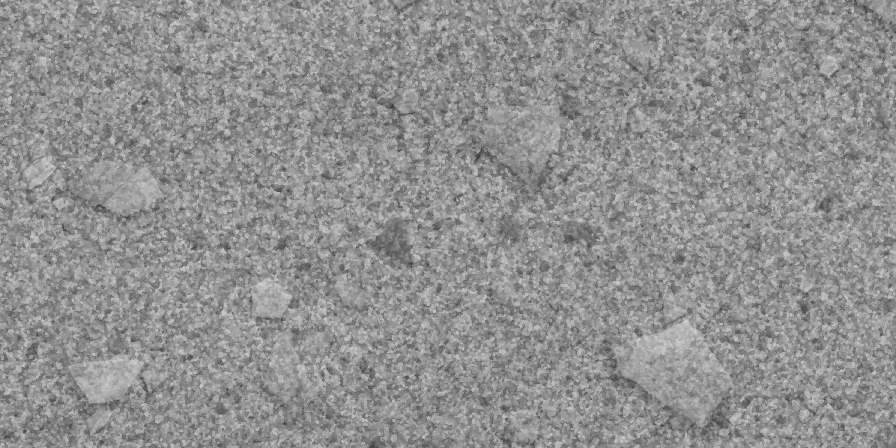
Reproduce this texture procedurally as a WebGL 1 fragment shader.

```glsl
precision highp float;
// Grey gravelly ground: fine grit, scattered pebbles and angular broken stones.
uniform vec2 u_resolution;

const float GROUND_TONE = 0.565;
const float LIGHT_STONE = 0.665;
const float DARK_STONE = 0.42;
const float FINE_GRIT = 150.0;     // grains per canvas height
const float COARSE_GRIT = 72.0;
const float FINE_CONTRAST = 0.21;
const float COARSE_CONTRAST = 0.15;
const float BAND_CONTRAST = 0.022;
const float SHADOW = 0.24;
const float FACET = 0.05;
const float EDGE = 0.0025;         // softness of stone outlines
const float TURN = 6.28319;

float hash(vec2 p) {
  vec3 q = fract(p.xyx * vec3(0.1031, 0.1030, 0.0973));
  q += dot(q, q.yzx + 33.33);
  return fract((q.x + q.y) * q.z);
}

vec2 hash2(vec2 p) {
  return vec2(hash(p), hash(p + 57.3));
}

vec2 direction(float angle) {
  return vec2(cos(angle), sin(angle));
}

// Layered warped sines, roughly -1 to 1
float ripples(vec2 p) {
  float sum = 0.0, amplitude = 0.55;
  for (int i = 0; i < 4; i++) {
    sum += amplitude * sin(p.x + 1.7 * sin(p.y * 0.8)) * sin(p.y + 1.4 * sin(p.x * 0.7));
    p = mat2(1.5, 1.2, -1.2, 1.5) * p + 3.7;
    amplitude *= 0.65;
  }
  return sum;
}

// Cellular grit: random tone of the nearest grain, darker towards its rim
float grit(vec2 p) {
  vec2 cell = floor(p);
  float nearest = 9.0, tone = 0.0;
  for (int j = -1; j <= 1; j++)
  for (int i = -1; i <= 1; i++) {
    vec2 c = cell + vec2(i, j);
    vec2 d = c + hash2(c) - p;
    float dist = dot(d, d);
    if (dist < nearest) {
      nearest = dist;
      tone = hash(c + 19.7);
    }
  }
  return tone - 0.4 - 0.35 * nearest;
}

// Lays one size of angular stones over surface = (tone, stone cover)
void addStones(inout vec2 surface, vec2 p, float size, float share, float darkShare, float seed) {
  vec2 grid = p / size;
  vec2 cell = floor(grid);
  float edge = max(EDGE, 0.7 / u_resolution.y) / size;
  float rough = ripples(p * 75.0 + seed);
  float broad = ripples(grid * 5.0 + seed);
  for (int j = -1; j <= 1; j++)
  for (int i = -1; i <= 1; i++) {
    vec2 c = cell + vec2(i, j);
    vec2 id = c + seed;
    if (hash(id + 7.1) > share) continue;
    vec2 offset = grid - c - 0.2 - 0.6 * hash2(id);
    vec2 shape = hash2(id + 23.0);
    vec2 look = hash2(id + 41.0);

    // Irregular five-sided outline, tilted and flattened
    vec2 axis = direction((shape.x - 0.5) * 2.6);
    vec2 d = vec2(dot(offset, axis), dot(offset, vec2(-axis.y, axis.x)));
    d.y *= 1.0 + 0.9 * look.x;
    float radius = mix(0.17, 0.40, shape.y * shape.y);
    float dist = -1.0;
    for (int k = 0; k < 5; k++) {
      vec2 side = hash2(id + 61.0 + 3.0 * float(k));
      vec2 normal = direction((float(k) + 0.7 * side.x) * TURN / 5.0);
      dist = max(dist, dot(d, normal) - radius * (0.6 + 0.5 * side.y));
    }
    dist += 0.025 * broad + 0.0012 * rough / size;

    // Shadow below, then the body with facets, a seam and patchy dust
    float below = smoothstep(0.05, -0.2, offset.y + 0.4 * offset.x);
    surface.x *= 1.0 - SHADOW * below * smoothstep(0.11, 0.0, dist);
    float tone = look.y < darkShare ? DARK_STONE : LIGHT_STONE;
    tone += 0.09 * (hash(id + 83.0) - 0.5);
    float ridge = dot(d, direction(look.x * TURN)) + 0.03 * broad;
    tone += FACET * (smoothstep(-edge, edge, ridge) - 0.5) + 0.022 * rough;
    tone -= 0.08 * step(0.5, look.x) * smoothstep(2.0 * edge, 0.0, abs(ridge));
    tone += 0.05 * smoothstep(-0.07, 0.0, dist) * (1.0 - 2.0 * below);
    float dust = mix(0.55, 1.0, smoothstep(-0.5, 0.1, broad + 0.5 * rough));
    float cover = smoothstep(edge, -edge, dist) * dust * mix(0.6, 1.0, shape.x);
    surface = mix(surface, vec2(tone, 1.0), cover);
  }
}

void main() {
  vec2 p = gl_FragCoord.xy / u_resolution.y;

  // Broad sideways bands: stonier ground is darker
  float band = ripples(p * vec2(3.0, 9.0) + 1.3);
  float stony = 0.5 + 0.5 * sin(p.y * 9.0 + 0.6 * sin(p.x * 3.0) + 0.7);
  vec2 surface = vec2(GROUND_TONE + BAND_CONTRAST * (band - stony + 0.5), 0.0);

  // Stones from pebbles up to slabs
  addStones(surface, p, 0.021, 0.36 + 0.15 * stony, 0.45, 11.0);
  addStones(surface, p, 0.048, 0.26 + 0.22 * stony, 0.42, 131.0);
  addStones(surface, p, 0.135, 0.36, 0.38, 257.0);
  addStones(surface, p, 0.42, 0.32, 0.12, 389.0);

  // Grit, thinner on top of stones
  float grains = FINE_CONTRAST * grit(p * FINE_GRIT) + COARSE_CONTRAST * grit(p * COARSE_GRIT + 31.0);
  float tone = surface.x + grains * mix(1.0, 0.4, surface.y);
  gl_FragColor = vec4(vec3(clamp(tone, 0.0, 1.0)), 1.0);
}
```
